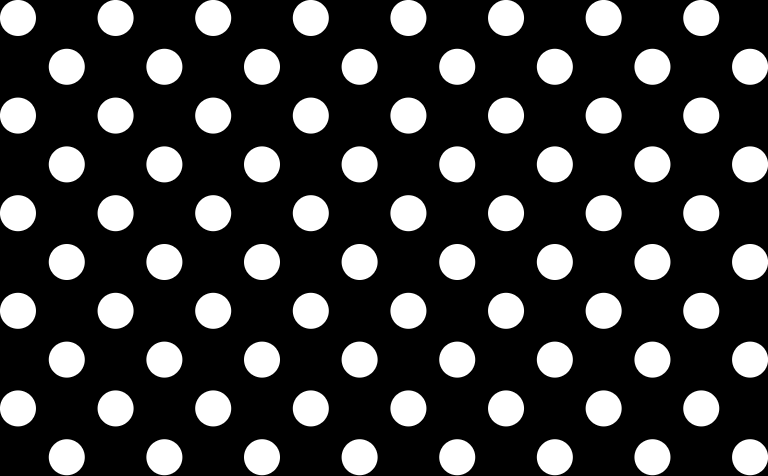
Give the GLSL for this pattern, as a WebGL 1 fragment shader.

```glsl
precision highp float;
// White polka dots in staggered rows on a black ground.

uniform vec2 u_resolution;

// Distance from q to the nearest point of a unit square lattice.
float latticeDistance(vec2 q) {
  return length(fract(q + 0.5) - 0.5);
}

void main() {
  // Canvas-width units, measured from the top left corner.
  vec2 p = vec2(gl_FragCoord.x, u_resolution.y - gl_FragCoord.y) / u_resolution.x;

  // One cell per repeat; the first dot touches the top and left edges.
  float pitch = 0.1271;
  vec2 cell = (p - 0.0234) / pitch;

  // A second lattice, shifted by half a cell, fills the alternate rows.
  float toCentre = min(latticeDistance(cell), latticeDistance(cell + 0.5));

  // Dot coverage, smoothed over one pixel.
  float pixel = 1.0 / (u_resolution.x * pitch);
  float dots = clamp(0.5 + (0.1844 - toCentre) / pixel, 0.0, 1.0);

  gl_FragColor = vec4(vec3(dots), 1.0);
}
```
